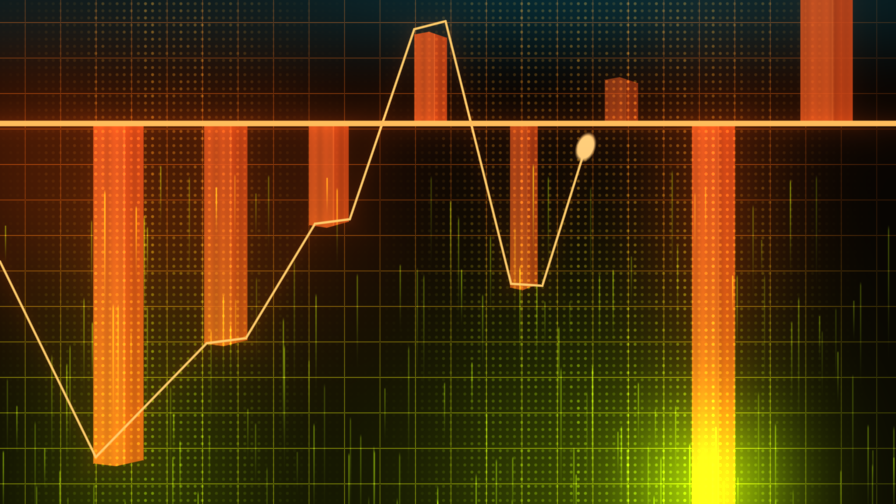
Give the GLSL for this background, as a Shadertoy shader.

```glsl
// Glowing market chart: orange prisms hang from a bright axis, crossed by a
// thin trend line, over a dark grid with dots, light streaks and soft glows.
// Distance functions shape the chart; hashed cells scatter the background.
#define AXIS_Y 0.755
#define GRID_STEP 0.0704
#define GRID_ORIGIN vec2(0.050, 0.040)
#define DOT_STEP 0.01408
#define DOT_GAIN 0.55
#define STREAK_GAIN 0.55
#define TREND_WIDTH 0.0023
#define GLOW_GAIN 1.0

const vec3 AMBER = vec3(1.0, 0.74, 0.36);
const vec3 LIME = vec3(0.60, 0.78, 0.05);
const vec3 EMBER = vec3(0.30, 0.095, 0.01);

// Each bar: left, right, tip height, opacity.
const vec4 BARS[8] = vec4[8](
  vec4(0.185, 0.285, 0.075, 0.97), vec4(0.405, 0.491, 0.313, 0.82),
  vec4(0.613, 0.692, 0.548, 0.84), vec4(0.822, 0.887, 0.937, 0.84),
  vec4(1.012, 1.067, 0.424, 0.72), vec4(1.200, 1.266, 0.847, 0.55),
  vec4(1.373, 1.458, -0.10, 0.95), vec4(1.588, 1.692, 1.100, 0.80));

const vec2 TREND[11] = vec2[11](
  vec2(0.0, 0.481), vec2(0.190, 0.093), vec2(0.410, 0.319), vec2(0.488, 0.329),
  vec2(0.625, 0.556), vec2(0.694, 0.565), vec2(0.822, 0.942), vec2(0.884, 0.958),
  vec2(1.014, 0.437), vec2(1.076, 0.433), vec2(1.162, 0.708));

float hash(vec2 cell) {
  return fract(sin(dot(cell, vec2(127.1, 311.7))) * 43758.5);
}

float blob(vec2 p, vec2 center, vec2 size) {
  vec2 q = (p - center) / size;
  return exp(-dot(q, q));
}

float segment(vec2 p, vec2 a, vec2 b) {
  vec2 ab = b - a;
  return length(p - a - ab * clamp(dot(p - a, ab) / dot(ab, ab), 0.0, 1.0));
}

// Coverage of a shape with signed distance d.
float fill(float d, float aa) {
  return 1.0 - smoothstep(-aa, aa, d);
}

vec3 backdrop(vec2 p) {
  vec3 c = vec3(0.025, 0.015, 0.008);
  c += vec3(0.0, 0.15, 0.19) * smoothstep(0.80, 1.02, p.y)
     * (0.55 + 0.45 * blob(p, vec2(1.15, 1.0), vec2(0.5)));
  c += GLOW_GAIN * EMBER * (0.75 * blob(p, vec2(0.36, 0.60), vec2(0.38, 0.30))
     + 0.65 * blob(p, vec2(1.42, 0.60), vec2(0.17, 0.32))
     + 0.45 * blob(p, vec2(0.02, 0.68), vec2(0.20, 0.25)));
  c += GLOW_GAIN * vec3(0.19, 0.26, 0.0) * (blob(p, vec2(1.20, -0.02), vec2(0.42, 0.38))
     + 0.75 * blob(p, vec2(0.28, 0.0), vec2(0.28, 0.40)));
  return c;
}

// Vertical light trails, one per hashed column, in three densities.
float streaks(vec2 p, float aa) {
  float sum = 0.0;
  for (int i = 0; i < 3; i++) {
    float layer = float(i), width = 0.055 - 0.015 * layer;
    float id = floor(p.x / width);
    float x = (id + 0.2 + 0.6 * hash(vec2(id, layer))) * width;
    float top = 0.68 * pow(hash(vec2(id, layer + 5.0)), 1.3);
    float span = 0.07 + 0.22 * hash(vec2(id, layer + 9.0));
    float along = (top - p.y) / span;
    float body = smoothstep(0.0, 0.05, along) * (1.0 - smoothstep(0.1, 1.0, along));
    sum += body * fill(abs(p.x - x) - 0.0013, aa) * (0.35 + 0.65 * hash(vec2(id, layer + 13.0)));
  }
  return sum;
}

// Dot matrix, dense in two broad vertical bands.
float dots(vec2 p, float aa) {
  vec2 cell = floor(p / DOT_STEP), q = (fract(p / DOT_STEP) - 0.5) * DOT_STEP;
  float bands = exp(-pow((p.x - 0.33) / 0.19, 2.0)) + exp(-pow((p.x - 1.22) / 0.34, 4.0));
  float flicker = 0.45 + 0.55 * hash(cell);
  float column = 0.7 + 0.3 * sin(cell.x * 1.3) * sin(cell.x * 0.37);
  return fill(length(q) - 0.0028, aa) * bands * flicker * column;
}

void drawBar(inout vec3 c, vec2 p, vec4 bar, float aa) {
  float u = (p.x - bar.x) / (bar.y - bar.x);
  float side = smoothstep(0.60, 0.64, u);
  float bevel = 0.022 * max(u - 0.45, 0.0) + 0.012 * max(0.45 - u, 0.0);
  float tip = bar.z + bevel * (bar.z < AXIS_Y ? 1.0 : -1.0);
  float dx = max(bar.x - p.x, p.x - bar.y);
  float dy = max(min(tip, AXIS_Y) - p.y, p.y - max(tip, AXIS_Y));
  float d = max(dx, dy);
  vec3 face = mix(vec3(1.0, 0.56, 0.10), vec3(0.94, 0.36, 0.13), smoothstep(0.05, 0.75, p.y));
  face *= 0.95 + 0.06 * sin(u * 17.0) * sin(u * 7.0 + bar.x * 30.0);
  face *= mix(vec3(1.0), vec3(0.93, 0.82, 0.75), side);
  face += 0.12 * AMBER * fill(abs(u - 0.62) - 0.015, 0.03);
  c += 0.22 * bar.w * EMBER * exp(-max(d, 0.0) * 28.0);
  c = mix(c, face, bar.w * fill(d, aa));
}

void mainImage(out vec4 fragColor, in vec2 fragCoord) {
  vec2 p = fragCoord / iResolution.y;
  float aa = 1.0 / iResolution.y;
  vec3 c = backdrop(p);

  // Grid, olive below and copper above
  vec2 g = abs(fract((p - GRID_ORIGIN) / GRID_STEP + 0.5) - 0.5) * GRID_STEP;
  float grid = max(fill(g.x - 0.0008, aa) * 0.75, fill(g.y - 0.0008, aa));
  vec3 wire = mix(vec3(0.40, 0.42, 0.03), vec3(0.34, 0.15, 0.03), smoothstep(0.15, 0.65, p.y));
  c += wire * grid * (1.0 - 0.45 * smoothstep(1.50, 1.75, p.x));

  // Bars with the lights showing through
  for (int i = 0; i < 8; i++) drawBar(c, p, BARS[i], aa);
  vec3 dotColor = mix(LIME, vec3(0.75, 0.50, 0.10), smoothstep(0.2, 0.75, p.y));
  c += DOT_GAIN * dotColor * dots(p, aa);
  c += STREAK_GAIN * LIME * streaks(p, aa);
  c += GLOW_GAIN * vec3(0.42, 0.56, 0.01) * blob(p, vec2(1.41, 0.03), vec2(0.15, 0.17));

  // Trend line and its end marker
  float trend = 10.0;
  for (int i = 0; i < 10; i++) trend = min(trend, segment(p, TREND[i], TREND[i + 1]));
  c += 0.20 * EMBER * exp(-trend * 60.0);
  c = mix(c, vec3(1.0, 0.80, 0.42), fill(trend - TREND_WIDTH, aa));
  vec2 m = p - TREND[10];
  m.x -= 0.2 * m.y;
  float marker = (length(m / vec2(0.018, 0.026)) - 1.0) * 0.018;
  c = mix(c, vec3(1.0, 0.80, 0.48), fill(marker, 2.0 * aa));

  // Axis
  float axis = abs(p.y - AXIS_Y);
  c += 0.5 * EMBER * exp(-axis * 45.0);
  c = mix(c, AMBER, fill(axis - 0.0055, aa));
  fragColor = vec4(clamp(c, 0.0, 1.0), 1.0);
}
```
